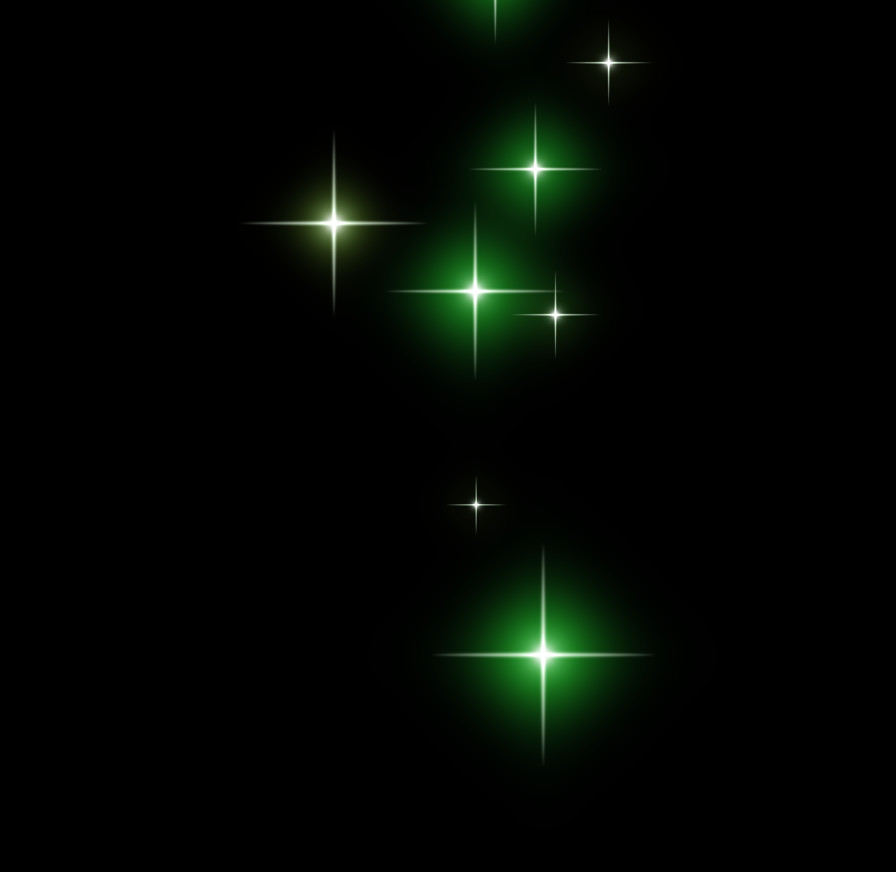
Give the GLSL for this background, as a WebGL 2 fragment shader.

```glsl
#version 300 es
precision highp float;

uniform vec2 u_resolution;
out vec4 fragColor;

#define STAR_COUNT 8
#define RAY_WIDTH 0.024
#define RAY_GAIN 0.95
#define CORE_SIZE 0.085
#define HALO_SIZE 0.18
#define HALO_GAIN 0.42
#define LOBE_LENGTH 1.22
#define LOBE_WIDTH 0.62
#define LOBE_GAIN 0.28
#define OLIVE vec3(0.34, 0.46, 0.13)
#define GREEN vec3(0.11, 0.62, 0.14)
#define RAY_COLOR vec3(0.90, 1.00, 0.90)

// Centre and ray length, in canvas heights
const vec3 STARS[STAR_COUNT] = vec3[](
    vec3(0.568, 1.025, 0.076), vec3(0.698, 0.928, 0.050),
    vec3(0.614, 0.806, 0.077), vec3(0.383, 0.744, 0.108),
    vec3(0.545, 0.666, 0.103), vec3(0.637, 0.639, 0.051),
    vec3(0.546, 0.421, 0.034), vec3(0.623, 0.249, 0.129));

// Glow strength, glow radius, greenness
const vec3 GLOWS[STAR_COUNT] = vec3[](
    vec3(0.65, 0.055, 1.0), vec3(0.16, 0.040, 0.1),
    vec3(0.72, 0.056, 1.0), vec3(0.78, 0.042, 0.1),
    vec3(0.86, 0.064, 1.0), vec3(0.22, 0.040, 0.5),
    vec3(0.10, 0.035, 0.2), vec3(1.00, 0.070, 1.0));

float gauss(vec2 q) {
    return exp(-dot(q, q));
}

// Needle along x that narrows and fades towards its tips
float needle(vec2 q, float reach, float pixel) {
    float along = min(abs(q.x) / reach, 1.0);
    float width = max(RAY_WIDTH * reach * (1.0 - 0.5 * along), 0.65 * pixel);
    return gauss(vec2(0.0, q.y / width)) * pow(1.0 - along, 0.9);
}

// Round glow with wide lobes along both axes
float crossGlow(vec2 q, float radius) {
    vec2 lobe = radius * vec2(LOBE_LENGTH * 1.2, LOBE_WIDTH);
    float arms = gauss(q / lobe) + gauss(q / lobe.yx);
    return gauss(q / radius) * (1.0 - LOBE_GAIN) + 0.5 * LOBE_GAIN * arms;
}

vec3 screen(vec3 base, vec3 light) {
    return 1.0 - (1.0 - base) * (1.0 - clamp(light, 0.0, 1.0));
}

void main() {
    vec2 p = gl_FragCoord.xy / u_resolution.y;
    float pixel = 1.0 / u_resolution.y;
    vec3 color = vec3(0.0);

    for (int i = 0; i < STAR_COUNT; i++) {
        vec2 q = p - STARS[i].xy;
        float reach = STARS[i].z;
        vec3 glow = GLOWS[i];

        // Coloured glow
        vec3 tint = mix(OLIVE, GREEN, glow.z);
        color = screen(color, tint * glow.x * crossGlow(q, glow.y));

        // White rays and bright core
        float rays = max(needle(q, reach, pixel), needle(q.yx, reach, pixel));
        float core = gauss(q / (CORE_SIZE * reach));
        float halo = HALO_GAIN * gauss(q / (HALO_SIZE * reach));
        color = screen(color, RAY_COLOR * (RAY_GAIN * rays + halo));
        color = screen(color, vec3(core));
    }

    fragColor = vec4(color, 1.0);
}
```
